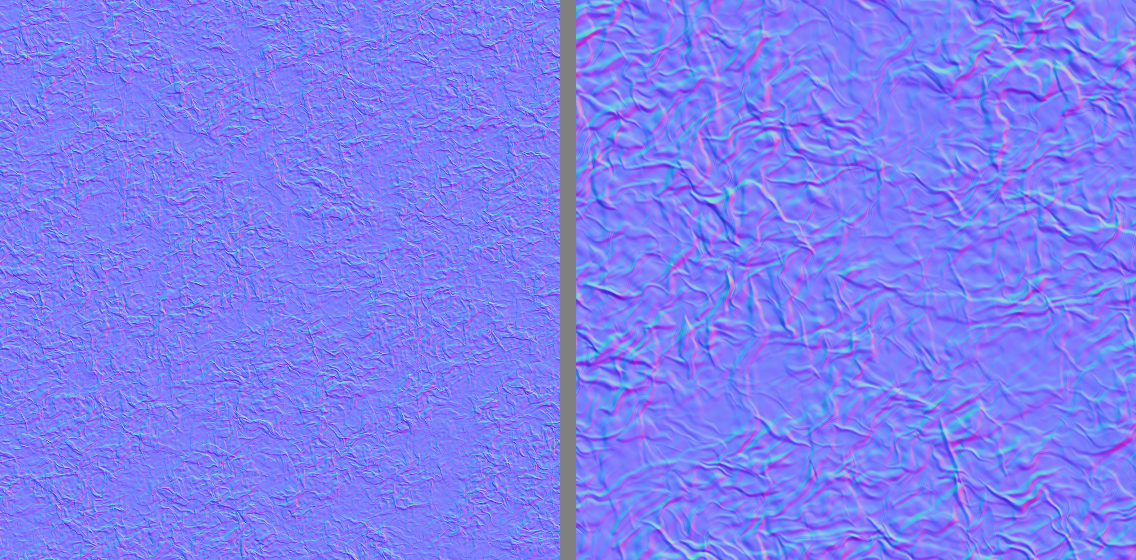
Left: the whole. Right: its middle third, enlarged.
Write a three.js fragment shader that draws this texture map.

```glsl
// Tangent-space normal map of crumpled plaster: overlapping flakes, thin creases and grain.
varying vec2 vUv;

// Flakes: x = cells across the canvas, y = height in canvas units
const vec2 LARGE_FLAKES = vec2(15.0, 0.0013);
const vec2 MEDIUM_FLAKES = vec2(29.0, 0.0014);
const vec2 SMALL_FLAKES = vec2(50.0, 0.0012);
const vec2 TINY_FLAKES = vec2(86.0, 0.0011);
const float EDGE_WIDTH = 0.0032;
const float HALF_LENGTH = 0.92;            // in cells
const vec2 HALF_WIDTH = vec2(0.07, 0.38);  // narrowest and widest, in cells
const float MAIN_ANGLE = 0.62;             // radians
const float ANGLE_SPREAD = 2.6;
const float BEND = 0.6;

// Ragged outlines, grain and calm patches
const vec2 COARSE_WARP = vec2(34.0, 0.015);  // frequency, amount
const vec2 FINE_WARP = vec2(120.0, 0.0058);
const vec2 FIBRE_SCALE = vec2(85.0, 165.0);
const float FIBRE_HEIGHT = 0.00065;
const float GRAIN_SCALE = 190.0;
const float GRAIN_HEIGHT = 0.0010;
const float PATCH_SCALE = 19.0;
const vec2 ROUGHNESS = vec2(0.50, 1.12);
const float SAMPLE_STEP = 0.0008;
const float STRENGTH = 1.0;
const vec3 FLAT_COLOUR = vec3(0.492, 0.495, 0.49);

vec4 hash4(vec2 p) {
  vec4 q = fract(p.xyxy * vec4(0.1031, 0.1030, 0.0973, 0.1099));
  q += dot(q, q.wzxy + 33.33);
  return fract((q.xxyz + q.yzzw) * q.zywx);
}

// Two independent smooth value noises
vec2 noise2(vec2 p) {
  vec2 i = floor(p);
  vec2 f = fract(p);
  f = f * f * f * (f * (f * 6.0 - 15.0) + 10.0);
  vec2 low = mix(hash4(i).xy, hash4(i + vec2(1.0, 0.0)).xy, f.x);
  vec2 high = mix(hash4(i + vec2(0.0, 1.0)).xy, hash4(i + 1.0).xy, f.x);
  return mix(low, high, f.y);
}

vec2 rotate(vec2 p, float angle) {
  float c = cos(angle);
  float s = sin(angle);
  return vec2(c * p.x + s * p.y, c * p.y - s * p.x);
}

// Height of the topmost bent, tilted, leaf-shaped flake
float flakes(vec2 uv, vec2 layer, float seed) {
  vec2 p = uv * layer.x + seed;
  vec2 cell = floor(p);
  float top = 0.0;
  for (int j = -1; j <= 1; j++) {
    for (int i = -1; i <= 1; i++) {
      vec2 id = cell + vec2(float(i), float(j));
      vec4 place = hash4(id);
      vec4 shape = hash4(id + 71.0);
      vec2 d = rotate(p - id - place.xy, MAIN_ANGLE + ANGLE_SPREAD * (place.z - 0.5));
      d.y += BEND * (shape.x - 0.5) * d.x * d.x;
      float along = d.x / HALF_LENGTH;
      float width = mix(HALF_WIDTH.x, HALF_WIDTH.y, shape.y * shape.y);
      float inside = width * (1.0 - along * along) - abs(d.y);
      float tilt = 0.35 * (shape.z - 0.5) * d.y / width;
      float lift = 0.4 + 0.6 * place.w + tilt;
      top = max(top, lift * smoothstep(0.0, EDGE_WIDTH * layer.x, inside));
    }
  }
  return top * layer.y;
}

float surfaceHeight(vec2 uv) {
  vec2 p = uv + COARSE_WARP.y * (noise2(uv * COARSE_WARP.x + 5.0) - 0.5);
  p += FINE_WARP.y * (noise2(rotate(uv, 0.4) * FINE_WARP.x + 150.0) - 0.5);

  float h = flakes(p, LARGE_FLAKES, 11.0);
  h += flakes(p, MEDIUM_FLAKES, 37.0);
  h += flakes(p, SMALL_FLAKES, 83.0);
  h += flakes(p, TINY_FLAKES, 131.0);

  // Fine ridges along the main direction, then rounder grain
  vec2 fibre = noise2(rotate(p, MAIN_ANGLE) * FIBRE_SCALE + 210.0);
  h += FIBRE_HEIGHT * (1.0 - abs(2.0 * fibre.x - 1.0));
  h += GRAIN_HEIGHT * noise2(rotate(uv, 0.9) * GRAIN_SCALE + 320.0).x;

  float patchy = noise2(rotate(uv, 0.7) * PATCH_SCALE + 60.0).x;
  return h * mix(ROUGHNESS.x, ROUGHNESS.y, smoothstep(0.1, 0.55, patchy));
}

void main() {
  vec2 dx = vec2(SAMPLE_STEP, 0.0);
  vec2 dy = dx.yx;
  vec2 slope = vec2(surfaceHeight(vUv + dx) - surfaceHeight(vUv - dx),
                    surfaceHeight(vUv + dy) - surfaceHeight(vUv - dy)) / (2.0 * SAMPLE_STEP);
  vec3 normal = normalize(vec3(-STRENGTH * slope, 1.0));
  gl_FragColor = vec4(FLAT_COLOUR + 0.5 * normal, 1.0);
}
```
